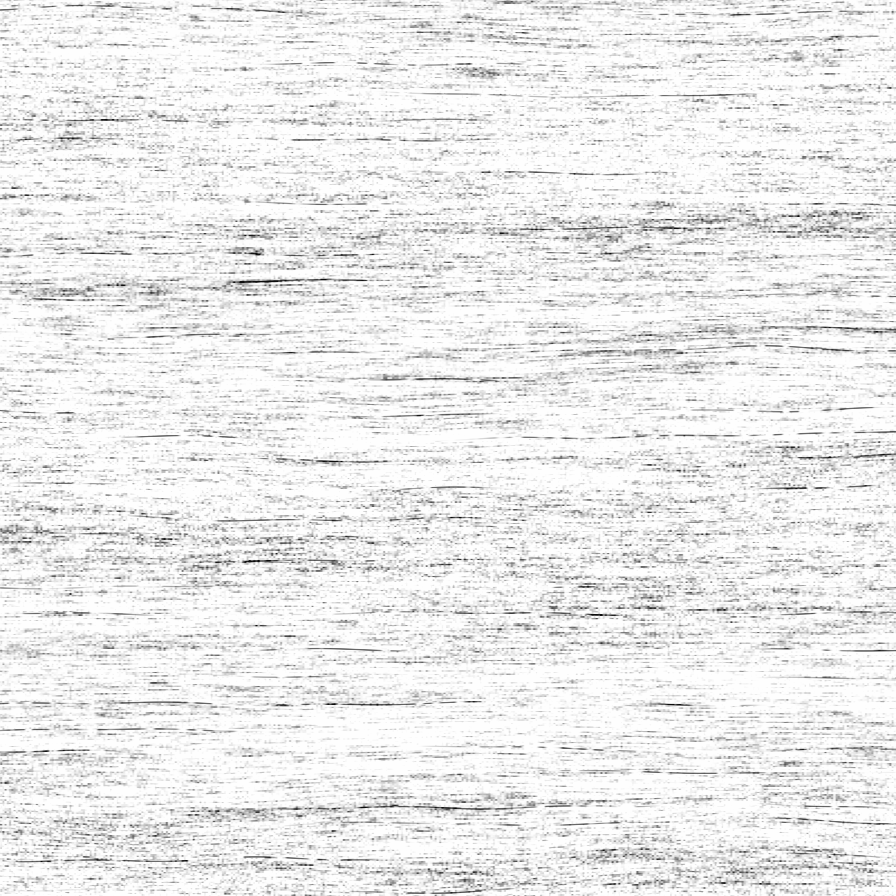
Reproduce this texture procedurally as a Shadertoy shader.

```glsl
// Bleached wood grain: fine broken grey dashes running across white paper.
// Stretched noise layers of several lengths are summed and squared into ink,
// layered sines bend the grain and vary it, and sparse dark fibres lie on top.

const float ROWS = 512.0;            // fine grain rows per canvas height
const float LONG_CELLS = 20.0;       // cells per canvas width, by dash length
const float DASH_CELLS = 85.0;
const float SPECK_CELLS = 400.0;
const vec2  BUNDLE_CELLS = vec2(5.0, 120.0);
const float NOISE_SPREAD = 0.24;     // standard deviation of one noise layer
const float INK_BIAS = 0.70;         // higher leaves less bare paper
const float INK_GAIN = 0.057;
const float FIBRE_ROWS = 34.0;
const float FIBRE_HALF_WIDTH = 0.0008;
const float FIBRE_INK = 0.60;
const vec3  PAPER = vec3(0.998);

float hash(vec2 p) {
    vec3 q = fract(p.xyx * vec3(0.1031, 0.1030, 0.0973));
    q += dot(q, q.yzx + 33.33);
    return fract((q.x + q.y) * q.z);
}

// Value noise with lattice values at cell centres and crisp row borders.
float grainNoise(vec2 p, float seed) {
    p -= 0.5;
    vec2 cell = floor(p);
    vec2 f = p - cell;
    f = vec2(smoothstep(0.0, 1.0, f.x), smoothstep(0.2, 0.8, f.y));
    cell += seed * vec2(17.0, 71.0);
    float low = mix(hash(cell), hash(cell + vec2(1, 0)), f.x);
    float high = mix(hash(cell + vec2(0, 1)), hash(cell + vec2(1, 1)), f.x);
    return mix(low, high, f.y);
}

// The same noise, centred and scaled to unit spread.
float layer(vec2 p, vec2 cells, float seed) {
    return (grainNoise(p * cells, seed) - 0.5) / NOISE_SPREAD;
}

// Slow vertical drift of the grain, stronger in some bands than in others.
float grainBend(vec2 p) {
    float strength = 0.5 + 0.5 * sin(p.y * 13.0 + 0.8);
    float drift = 0.004 * sin(p.x * 5.0 + p.y * 11.0)
                + 0.0017 * sin(p.x * 14.0 - p.y * 23.0 + 1.0)
                + 0.0007 * sin(p.x * 31.0 + p.y * 47.0);
    return strength * drift;
}

// Broad bands, about -1 to 1.
float broadBands(vec2 p) {
    return 0.4 * sin(p.y * 19.0 + 1.3 * sin(p.x * 3.0))
         + 0.35 * sin(p.y * 43.0 + 2.0 + 1.6 * sin(p.x * 4.0 + 1.0))
         + 0.25 * sin(p.y * 97.0 - p.x * 2.5);
}

// One thin, broken and slightly wavy dark line in each fibre row.
float fibres(vec2 p, float pixel) {
    float row = floor(p.y * FIBRE_ROWS);
    float pick = hash(vec2(row, 5.0));
    float phase = 6.28 * hash(vec2(row, 9.0));
    float centre = row + mix(0.25, 0.75, pick)
                 + 0.05 * sin(p.x * 12.0 + phase)
                 + 0.03 * sin(p.x * 37.0 + phase * 2.0);
    float dist = abs(p.y - centre / FIBRE_ROWS);
    float line = 1.0 - smoothstep(FIBRE_HALF_WIDTH - 0.5 * pixel,
                                  FIBRE_HALF_WIDTH + 0.5 * pixel, dist);
    float stretch = grainNoise(vec2(p.x * 7.0, row + 0.5), 11.0);
    float breaks = grainNoise(vec2(p.x * 110.0, row + 0.5), 12.0);
    return line * smoothstep(0.50, 0.80, stretch)
                * smoothstep(0.15, 0.65, breaks);
}

void mainImage(out vec4 fragColor, in vec2 fragCoord) {
    vec2 p = fragCoord / iResolution.xy;
    float pixel = 1.0 / iResolution.y;
    vec2 grain = p + vec2(0.0, grainBend(p));

    // Zones shift the balance between long streaks and loose specks.
    float zone = 0.5 + 0.5 * sin(p.y * 15.0 + 2.0 * sin(p.x * 2.0 + 0.5));
    float tone = mix(0.58, 0.42, zone) * layer(grain, vec2(LONG_CELLS, ROWS), 1.0)
               + 0.46 * layer(grain, vec2(DASH_CELLS, ROWS), 2.0)
               + mix(0.44, 0.64, zone) * layer(grain, vec2(SPECK_CELLS, ROWS), 3.0)
               + 0.32 * layer(grain, BUNDLE_CELLS, 4.0)
               + 0.50 * broadBands(grain);

    // Squaring leaves bare paper, many pale dashes and a few dark ones.
    float body = max(tone + INK_BIAS, 0.0);
    float ink = INK_GAIN * body * body;
    ink += FIBRE_INK * fibres(grain, pixel);

    fragColor = vec4(PAPER * (1.0 - min(ink, 0.95)), 1.0);
}
```
